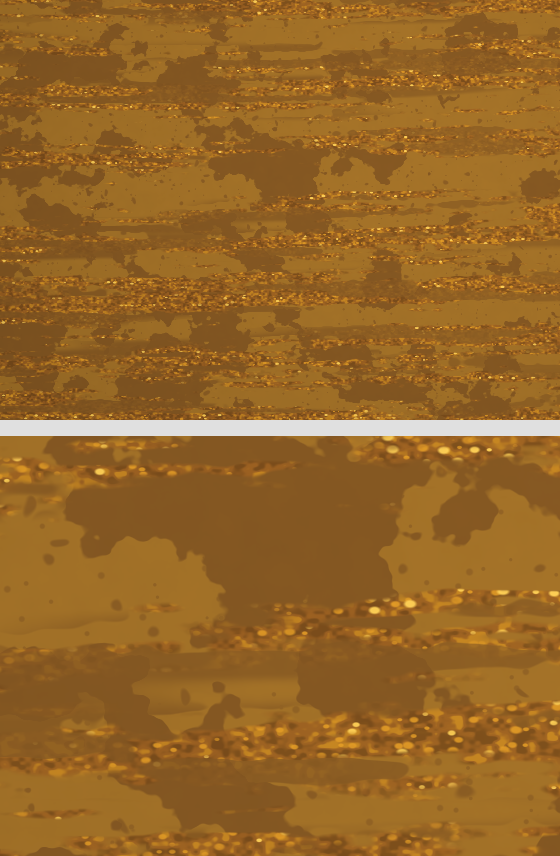
Top: the whole. Bottom: its middle third, enlarged.
This texture is drawn by a WebGL 2 fragment shader. Its source:

```glsl
#version 300 es
precision highp float;
// Polished ochre mineral section: dark ragged patches crossed by glittering horizontal seams.

uniform vec2 u_resolution;
out vec4 fragColor;

float hash(vec2 p) {
    vec3 q = fract(vec3(p.xyx) * 0.1031);
    q += dot(q, q.yzx + 33.33);
    return fract((q.x + q.y) * q.z);
}

float noise(vec2 p) {
    vec2 cell = floor(p), f = fract(p);
    f = f * f * (3.0 - 2.0 * f);
    return mix(mix(hash(cell), hash(cell + vec2(1, 0)), f.x),
               mix(hash(cell + vec2(0, 1)), hash(cell + vec2(1, 1)), f.x), f.y);
}

float fbm(vec2 p) {
    float sum = 0.0, amplitude = 0.5;
    for (int i = 0; i < 5; i++) {
        sum += amplitude * noise(p);
        p = mat2(0.8, 0.6, -0.6, 0.8) * p * 2.03 + 17.3;
        amplitude *= 0.52;
    }
    return sum / 1.0;
}

// Soft round grains of varied size, one per occupied cell
float grains(vec2 p, float density, float radius) {
    vec2 cell = floor(p);
    float cover = 0.0;
    for (int y = -1; y <= 1; y++) {
        for (int x = -1; x <= 1; x++) {
            vec2 id = cell + vec2(x, y);
            vec2 center = id + 0.2 + 0.6 * vec2(hash(id + 11.7), hash(id + 47.1));
            float r = radius * mix(0.4, 1.0, hash(id + 83.9));
            float disc = 1.0 - smoothstep(r * 0.55, r * 1.2, length(p - center));
            cover = max(cover, disc * step(hash(id + 5.3), density));
        }
    }
    return cover;
}

void main() {
    vec2 p = gl_FragCoord.xy / u_resolution.y;
    float across = gl_FragCoord.x / u_resolution.x;

    // Uneven lamp light, dimmer toward the lower left
    vec2 fromLamp = (p - vec2(0.85, 0.68)) * vec2(0.8, 0.9);
    float light = 1.02 - 0.12 * dot(fromLamp, fromLamp) - 0.04 * (1.0 - across);

    // Ragged dark patches, denser on the left, with crumbs and small pits
    float patchField = fbm(p * vec2(11.0, 13.0) + 4.0) + 0.07 * (noise(p * 75.0) - 0.5);
    float patchLevel = 0.545 + 0.11 * (across - 0.4) + 0.05 * (p.y - 0.5);
    float dark = smoothstep(patchLevel - 0.012, patchLevel + 0.012, patchField);
    vec2 warp = vec2(noise(p * 60.0), noise(p * 60.0 + 31.0)) - 0.5;
    float pits = grains(p * 40.0 + warp * 0.5, 0.16, 0.28);
    pits = max(pits, 0.7 * grains(p * 85.0 + 13.0, 0.12, 0.28));
    dark = max(dark, pits * 0.8);

    // Broad wavering zones where seams occur
    float y = p.y + 0.010 * sin(p.x * 2.6 + 0.5) + 0.005 * noise(p * vec2(5.0, 9.0));
    float zone = 0.34 * sin(y * 39.0 + 3.0 * noise(vec2(p.x * 0.9, y * 5.0)));
    zone += 1.0 * (noise(vec2(p.x * 1.4 + 8.0, y * 19.0)) - 0.5);
    zone += 0.5 * (noise(vec2(p.x * 3.0, y * 42.0)) - 0.5);

    // Fine parallel streaks, ragged and broken, within the zones
    float streaks = noise(vec2(p.x * 5.0, y * 95.0)) + 0.7 * noise(vec2(p.x * 14.0 + 5.0, y * 150.0)) - 0.85;
    float band = zone + 0.85 * streaks + 0.6 * (noise(p * vec2(45.0, 110.0)) - 0.5);
    float seam = smoothstep(0.0, 0.35, band);

    // Thin dark lenses lying between the streaks
    float lens = noise(vec2(p.x * 4.5 + 21.0, y * 58.0)) + 0.25 * (noise(p * vec2(50.0, 80.0)) - 0.5);
    float lensMask = smoothstep(0.58, 0.64, lens) * smoothstep(-0.2, 0.05, zone);
    dark = max(dark, lensMask * (0.95 - 0.35 * across));
    seam *= 1.0 - 0.8 * lensMask;

    vec3 color = mix(vec3(0.640, 0.446, 0.155), vec3(0.520, 0.343, 0.134), dark);

    // Rough seam material: brown hollows, orange crumbs and golden crests
    float crumb = noise(p * vec2(120.0, 190.0));
    float fine = noise(p * vec2(210.0, 300.0) + 9.0);
    float rough = 0.55 * crumb + 0.45 * fine;
    vec3 seamColor = mix(vec3(0.47, 0.29, 0.10), vec3(0.62, 0.38, 0.13), smoothstep(0.25, 0.52, rough));
    seamColor = mix(seamColor, vec3(0.80, 0.54, 0.13), smoothstep(0.55, 0.76, rough));
    color = mix(color, seamColor, seam * 0.85);

    // Glints string out along the streaks
    float line = smoothstep(-0.1, 0.35, streaks);
    float glint = grains(p * vec2(85.0, 130.0), 0.30, 0.44) * seam * line;
    color = mix(color, vec3(0.90, 0.62, 0.15), glint * 0.85);
    float spark = grains(p * vec2(75.0, 115.0) + 40.0, 0.16, 0.40) * seam * line;
    color = mix(color, vec3(1.0, 0.82, 0.34), spark * 0.95);

    // Faint surface mottling
    color *= light * (1.0 + 0.03 * (fbm(p * 45.0) - 0.5));
    fragColor = vec4(color, 1.0);
}
```
